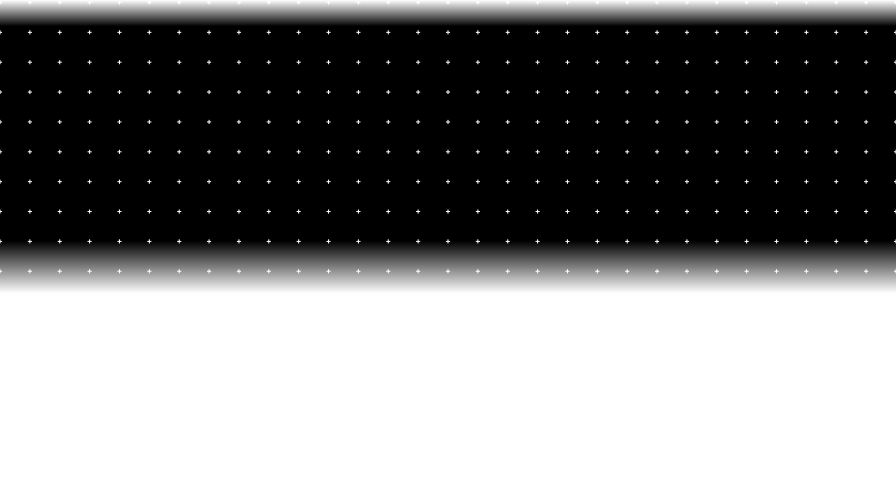
Write a Shadertoy shader that draws this background.

```glsl
// Distances are in canvas heights
const vec3 DARK = vec3(0.0);
const vec3 LIGHT = vec3(1.0);
const float LOWER_FADE_START = 0.418;
const float LOWER_FADE_END = 0.522;
const float UPPER_FADE_START = 0.948;
const float UPPER_FADE_END = 1.0;
const float GRID_STEP = 16.0 / 270.0;
const vec2 GRID_ORIGIN = vec2(0.0, 0.9951);
const float ARM_LENGTH = 0.0041;
const float ARM_HALF_WIDTH = 0.001;

float linearStep(float start, float end, float x) {
    return clamp((x - start) / (end - start), 0.0, 1.0);
}

// Share of a pixel covered by a centred span, on each axis
vec2 spanCoverage(vec2 center, float halfSize, float pixel) {
    vec2 high = min(center + 0.5 * pixel, vec2(halfSize));
    vec2 low = max(center - 0.5 * pixel, vec2(-halfSize));
    return max(high - low, 0.0) / pixel;
}

// Union of a horizontal and a vertical bar
float plusMark(vec2 p, float pixel) {
    vec2 along = spanCoverage(p, ARM_LENGTH, pixel);
    vec2 across = spanCoverage(p, ARM_HALF_WIDTH, pixel);
    return along.x * across.y + across.x * along.y - across.x * across.y;
}

void mainImage(out vec4 fragColor, in vec2 fragCoord) {
    float pixel = 1.0 / iResolution.y;
    vec2 p = fragCoord * pixel;

    // Dark band with soft borders
    float lowerLight = 1.0 - linearStep(LOWER_FADE_START, LOWER_FADE_END, p.y);
    float upperLight = linearStep(UPPER_FADE_START, UPPER_FADE_END, p.y);
    vec3 color = mix(DARK, LIGHT, max(lowerLight, upperLight));

    // Repeated plus marks
    vec2 cell = mod(p - GRID_ORIGIN + 0.5 * GRID_STEP, GRID_STEP) - 0.5 * GRID_STEP;
    color = mix(color, LIGHT, plusMark(cell, pixel));

    fragColor = vec4(color, 1.0);
}
```
